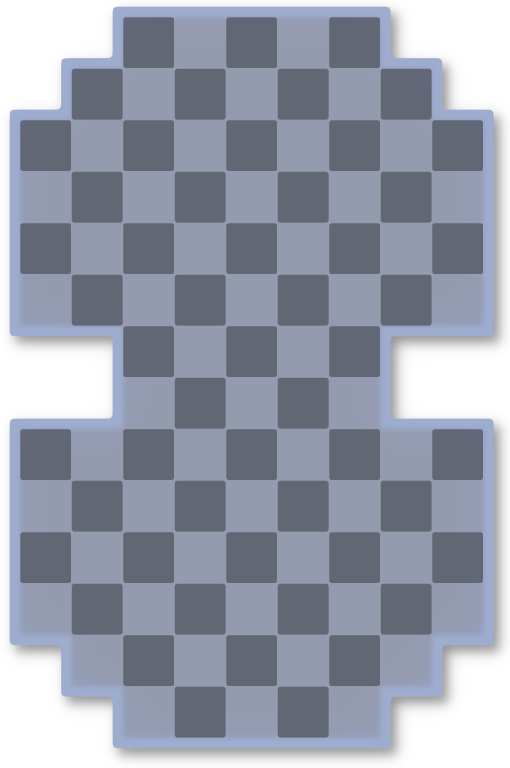
Write a Shadertoy shader that draws this pattern.

```glsl
// Stepped checkerboard panel, 9 columns by 14 rows, with a blue rim, inner glow and drop shadow.

// Layout: the first two are fractions of canvas height, the rest are in cells
const float CELL_SIZE = 0.06705;
const vec2 GRID_ORIGIN = vec2(0.0260, 0.0221);   // from the top left
const float CENTER_X = 4.5;
const float RIM_WIDTH = 0.2;
const float OUTLINE_SOFTNESS = 0.05;             // also rounds the corners
const float CELL_GAP = 0.006;
const float CELL_RADIUS = 0.055;
const float GLOW_SIGMA = 0.28;
const vec2 SHADOW_OFFSET = vec2(0.11, 0.13);
const float SHADOW_SIGMA = 0.12;
const float SHADOW_STRENGTH = 0.42;

const vec3 BACKGROUND = vec3(1.0);
const vec3 LIGHT_CELL = vec3(0.585, 0.607, 0.686);
const vec3 DARK_CELL = vec3(0.380, 0.402, 0.450);
const vec3 RIM_COLOR = vec3(0.620, 0.676, 0.812);
const vec3 LIGHT_GLOW = vec3(0.570, 0.625, 0.755);
const vec3 DARK_GLOW = vec3(0.395, 0.408, 0.495);

// Horizontal bands of the silhouette: half width and first row
const int BAND_COUNT = 7;
const float HALF_WIDTH[7] = float[7](2.5, 3.5, 4.5, 2.5, 4.5, 3.5, 2.5);
const float FIRST_ROW[8] = float[8](0.0, 1.0, 2.0, 6.0, 8.0, 12.0, 13.0, 14.0);

// Smooth step with a nearly Gaussian slope
float softEdge(float x, float sigma) {
    return 0.5 + 0.5 * tanh(clamp(0.851 * x / sigma, -9.0, 9.0));
}

float softSpan(float x, float a, float b, float sigma) {
    return softEdge(x - a, sigma) - softEdge(x - b, sigma);
}

// Blurred coverage of the silhouette, enlarged by grow on every side
float softShape(vec2 p, float grow, float sigma) {
    float coverage = 0.0;
    float top = -grow;
    for (int i = 0; i < BAND_COUNT; i++) {
        float nextWidth = i + 1 < BAND_COUNT ? HALF_WIDTH[i + 1] : 0.0;
        float shift = nextWidth > HALF_WIDTH[i] ? -grow : grow;
        float bottom = FIRST_ROW[i + 1] + shift;
        float halfWidth = HALF_WIDTH[i] + grow;
        coverage += softSpan(p.x - CENTER_X, -halfWidth, halfWidth, sigma)
                  * softSpan(p.y, top, bottom, sigma);
        top = bottom;
    }
    return coverage;
}

float roundedBox(vec2 p, float halfSize, float radius) {
    vec2 q = abs(p) - halfSize + radius;
    return length(max(q, 0.0)) + min(max(q.x, q.y), 0.0) - radius;
}

float fillMask(float dist, float pixel) {
    return clamp(0.5 - dist / pixel, 0.0, 1.0);
}

void mainImage(out vec4 fragColor, in vec2 fragCoord) {
    // Cell coordinates, rows counted downward
    vec2 pos = vec2(fragCoord.x, iResolution.y - fragCoord.y) / iResolution.y;
    vec2 p = (pos - GRID_ORIGIN) / CELL_SIZE;
    float pixel = 1.0 / (iResolution.y * CELL_SIZE);

    // Drop shadow
    float shadow = softShape(p - SHADOW_OFFSET, RIM_WIDTH, SHADOW_SIGMA);
    vec3 color = BACKGROUND * (1.0 - SHADOW_STRENGTH * shadow);

    // Panel with its rim and inner glow
    float outline = softShape(p, RIM_WIDTH, OUTLINE_SOFTNESS);
    float outlineDist = (0.5 - outline) * OUTLINE_SOFTNESS * 2.35;
    float inner = softShape(p, 0.0, OUTLINE_SOFTNESS);
    float glow = clamp(2.0 * (1.0 - softShape(p, RIM_WIDTH, GLOW_SIGMA)), 0.0, 1.0);
    vec3 panel = mix(RIM_COLOR, mix(LIGHT_CELL, LIGHT_GLOW, glow), inner);

    // Dark squares of the checkerboard
    vec2 cell = floor(p);
    float isDark = 1.0 - mod(cell.x + cell.y, 2.0);
    float inGrid = step(0.5, softShape(cell + 0.5, 0.0, OUTLINE_SOFTNESS));
    float square = fillMask(roundedBox(p - cell - 0.5, 0.5 - CELL_GAP, CELL_RADIUS), pixel);
    panel = mix(panel, mix(DARK_CELL, DARK_GLOW, glow), square * isDark * inGrid);

    color = mix(color, panel, fillMask(outlineDist, pixel));
    fragColor = vec4(color, 1.0);
}
```
